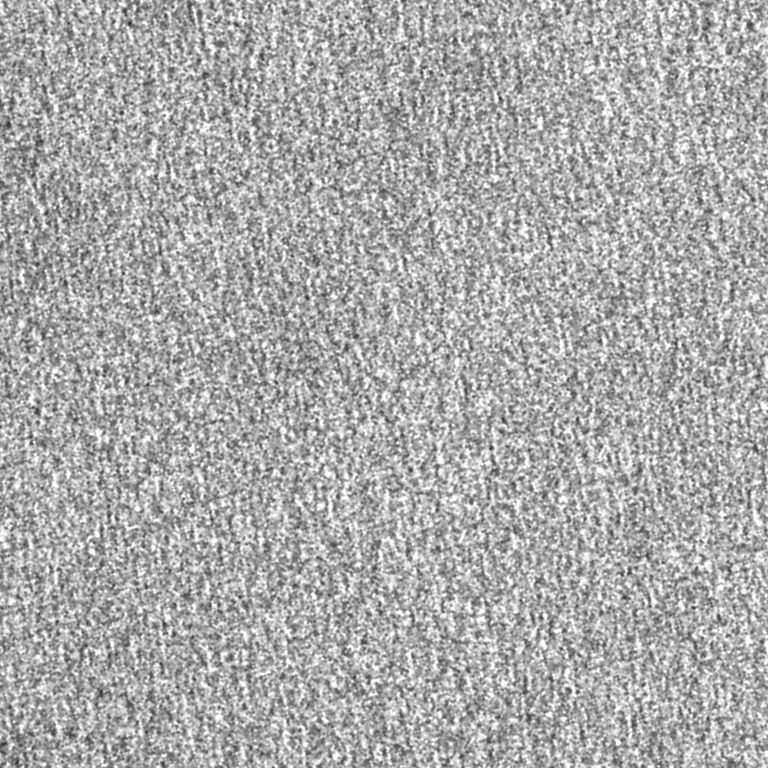
A WebGL 2 fragment shader for this texture:

```glsl
#version 300 es
precision highp float;
// Fine grey speckle with short, slightly tilted vertical streaks.

uniform vec2 u_resolution;
out vec4 fragColor;

// Integer hash of a lattice cell, from 0 to 1
float hash(ivec2 cell, uint seed) {
  uvec2 q = uvec2(cell) * uvec2(1597u, 3812u) + seed * 7919u;
  uint h = (q.x ^ (q.y << 7)) * 747796u + q.y * 28913u;
  h = (h ^ (h >> 15)) * 739813u;
  h = (h ^ (h >> 13)) * 277803u;
  h ^= h >> 16;
  return float(h & 65535u) / 65535.0;
}

// Smooth value noise centred on zero
float noise(vec2 p, uint seed) {
  ivec2 cell = ivec2(floor(p));
  vec2 f = fract(p);
  f = f * f * (3.0 - 2.0 * f);
  float low = mix(hash(cell, seed), hash(cell + ivec2(1, 0), seed), f.x);
  float high = mix(hash(cell + ivec2(0, 1), seed), hash(cell + ivec2(1, 1), seed), f.x);
  return mix(low, high, f.y) - 0.5;
}

mat2 rotation(float angle) {
  float c = cos(angle), s = sin(angle);
  return mat2(c, s, -s, c);
}

void main() {
  vec2 p = gl_FragCoord.xy / min(u_resolution.x, u_resolution.y);

  // Round grains on two lattices turned against each other
  float grain = noise(rotation(0.5) * p * 310.0, 1u)
              + noise(rotation(-0.3) * p * 250.0, 2u);

  // Streaks lean to the left at the top, by an amount that drifts
  float across = p.x + 0.14 * p.y + 0.03 * noise(p * 4.0, 3u);
  vec2 lane = vec2(across * 175.0, p.y * 62.0);

  // Each bright streak has a dark neighbour, which keeps the field even
  float streak = noise(lane, 4u) - noise(lane + vec2(1.0, 0.0), 4u);

  // Faint clouds and a slow brightening to the right
  float cloud = 0.04 * noise(rotation(0.4) * p * 26.0, 5u)
              + 0.05 * noise(rotation(0.9) * p * 6.0, 6u)
              + 0.04 * (p.x - 0.5);

  float tone = 0.43 * grain + 0.24 * streak + cloud;
  tone += 0.25 * (tone * tone - 0.02);
  fragColor = vec4(vec3(clamp(0.665 + tone, 0.0, 1.0)), 1.0);
}
```
